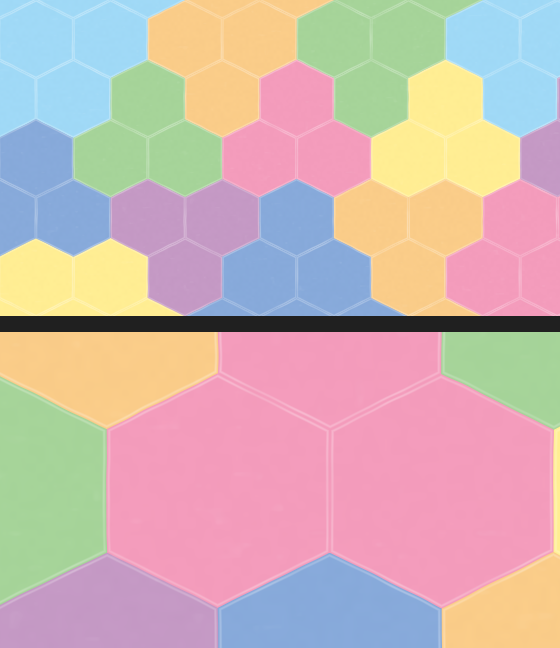
Top: the whole. Bottom: its middle third, enlarged.
Give the GLSL for this pattern, as a Shadertoy shader.

```glsl
// Pastel honeycomb of flattened hexagons, coloured in interlocking clumps of three.
// A distance function finds the two nearest cells; row and column choose the clump.
// Each cell carries a faint, slightly worn pale line just inside its border.

const vec3 SKY    = vec3(0.625, 0.85, 0.965);
const vec3 BLUE   = vec3(0.53, 0.665, 0.855);
const vec3 GREEN  = vec3(0.65, 0.83, 0.60);
const vec3 ORANGE = vec3(0.98, 0.80, 0.535);
const vec3 YELLOW = vec3(1.0, 0.93, 0.575);
const vec3 PINK   = vec3(0.955, 0.61, 0.735);
const vec3 PURPLE = vec3(0.77, 0.60, 0.77);

float hash(vec2 p) {
    vec3 q = fract(p.xyx * 0.1031);
    q += dot(q, q.yzx + 33.33);
    return fract((q.x + q.y) * q.z);
}

float noise(vec2 p) {
    vec2 i = floor(p), f = fract(p);
    f = f * f * (3.0 - 2.0 * f);
    return mix(mix(hash(i), hash(i + vec2(1, 0)), f.x),
               mix(hash(i + vec2(0, 1)), hash(i + vec2(1, 1)), f.x), f.y);
}

// Signed distance to a hexagon one unit wide, with sides sloping by one half
float hexDistance(vec2 p) {
    p = abs(p);
    return max(p.x - 0.5, (p.y + 0.5 * p.x - 0.525) / 1.118);
}

// Colour of the clump that owns a cell; rows count downward
vec3 clumpColor(ivec2 cell) {
    int col = cell.x, row = cell.y;

    // Upper band: pairs, each closed by an even cell of row 1
    if (row < 1 || (row == 1 && (col < 0 || (col & 1) == 0))) {
        vec3 upper[4] = vec3[4](SKY, ORANGE, GREEN, SKY);
        return upper[clamp(col >> 1, 0, 3)];
    }
    // Middle band: odd cells of row 1 cap pairs in row 2
    if (row < 3) {
        vec3 middle[5] = vec3[5](BLUE, GREEN, PINK, YELLOW, PURPLE);
        return middle[clamp((col + 1) >> 1, 0, 4)];
    }
    // Lower band: alternating upright and inverted triangles
    int clump = int(floor(float(2 * col - min(row, 4) + 1) / 3.0 + 0.01));
    if (clump < 0) return row == 3 ? BLUE : YELLOW;
    if (row > 4) clump = max(clump, 1);
    vec3 lower[4] = vec3[4](PURPLE, BLUE, ORANGE, PINK);
    return lower[min(clump, 3)];
}

void mainImage(out vec4 fragColor, in vec2 fragCoord) {
    // One unit is a cell width, measured from the centre of the top left cell
    vec2 uv = vec2(fragCoord.x, iResolution.y - fragCoord.y) / iResolution.y;
    vec2 p = uv * 4.2436 - vec2(0.484, 0.525);
    float pixel = 4.2436 / iResolution.y;

    // Slightly uneven, hand-cut borders
    vec2 q = p + 0.006 * (vec2(noise(p * 9.0 + 40.0), noise(p * 9.0 + 80.0)) - 0.5);

    // Nearest and second nearest cells
    float nearest = 1e3, second = 1e3;
    ivec2 cell = ivec2(0), neighbor = ivec2(0);
    for (int j = 0; j < 2; j++) {
        int row = int(floor(q.y / 0.8)) + j;
        float shift = 0.5 * float(row & 1);
        for (int i = 0; i < 2; i++) {
            int col = int(floor(q.x - shift)) + i;
            float d = hexDistance(q - vec2(float(col) + shift, 0.8 * float(row)));
            if (d < nearest) {
                second = nearest;
                neighbor = cell;
                nearest = d;
                cell = ivec2(col, row);
            } else if (d < second) {
                second = d;
                neighbor = ivec2(col, row);
            }
        }
    }

    // Smooth seam between the two cells
    float cover = clamp(0.5 + 0.5 * (second - nearest) / pixel, 0.0, 1.0);
    vec3 color = mix(clumpColor(neighbor), clumpColor(cell), cover);

    // Pale inset line of varying strength
    float line = 1.0 - smoothstep(0.0, 0.005 + pixel, abs(nearest + 0.011));
    color = mix(color, vec3(1.0), line * (0.16 + 0.16 * noise(p * 5.0)));

    // Sparse light smudges and a soft paper grain
    float smudge = smoothstep(0.84, 0.98, noise(p * vec2(11.0, 19.0) + 7.0));
    color = mix(color, vec3(1.0), 0.06 * smudge * noise(p * 31.0));
    color += 0.008 * (noise(p * 24.0) - 0.5);

    fragColor = vec4(color, 1.0);
}
```
